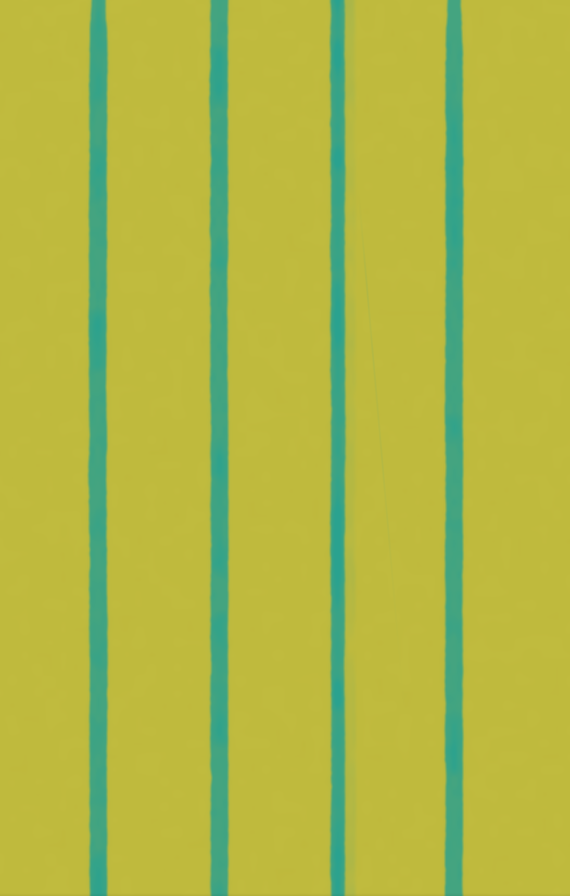
Give the GLSL for this pattern, as a Shadertoy shader.

```glsl
// Four upright teal brush lines on an olive yellow ground.
// Each line is a repeated band with noisy edges and pooled pigment;
// the third is narrower, with a pale ghost and a hairline beside it.

#define GROUND vec3(0.750, 0.730, 0.240)
#define TEAL vec3(0.265, 0.642, 0.500)
#define POOLED vec3(0.165, 0.635, 0.560)
#define LINES 4
#define FIRST_X 0.1724
#define PITCH 0.2082
#define HALF_WIDTH 0.0154
#define NARROW_HALF 0.0125
#define RAGGED 0.0042
#define SOFTNESS 0.0026
#define GHOST 0.13

float hash(vec2 p) {
    p = fract(p * vec2(0.1031, 0.1137));
    p += dot(p, p.yx + 33.33);
    return fract((p.x + p.y) * p.x * 47.0);
}

float noise(vec2 p) {
    vec2 i = floor(p), f = fract(p);
    f = f * f * (3.0 - 2.0 * f);
    return mix(mix(hash(i), hash(i + vec2(1, 0)), f.x),
               mix(hash(i + vec2(0, 1)), hash(i + vec2(1, 1)), f.x), f.y);
}

// Edge wander along the line, centred on zero
float wander(float y, float seed) {
    float swell = noise(vec2(seed, y * 15.0));
    float bumps = noise(vec2(seed + 7.0, y * 48.0));
    float fibre = noise(vec2(seed + 13.0, y * 130.0));
    return RAGGED * (0.45 * swell + 0.35 * bumps + 0.2 * fibre - 0.5);
}

// Paints one brush line over the colour below it
vec3 paintLine(vec3 below, vec2 p, float id, float top) {
    float seed = id * 31.0 + 5.0;
    float narrow = float(id == 2.0);
    float outer = float(id == 0.0 || id == 3.0);
    float centre = FIRST_X + PITCH * id + 0.0045 * sin(id * 1.0472);
    centre += 0.0016 * (noise(vec2(seed, p.y * 5.0)) - 0.5);
    float x = p.x - centre;
    float halfWidth = mix(HALF_WIDTH, NARROW_HALF, narrow);

    // Outer lines start thinner at the top
    float start = outer * smoothstep(0.09, 0.0, top - p.y);
    halfWidth -= 0.0035 * start;

    // Independent ragged edges, the right one calmer
    float left = -halfWidth + wander(p.y, seed + 1.0);
    float right = halfWidth + 0.65 * wander(p.y, seed + 2.0);
    float d = max(left - x, x - right);
    float soft = SOFTNESS + 0.5 / iResolution.x;
    float body = smoothstep(soft, -soft, d);
    float halo = 0.16 * exp(-max(d, 0.0) / 0.0022);

    // Pigment pools in cross bands and along the core
    float bands = smoothstep(0.45, 0.95, noise(vec2(seed + 3.0, p.y * 17.0)));
    float grain = noise(vec2(x * 110.0 + seed, p.y * 55.0));
    float core = smoothstep(halfWidth, 0.0, abs(x));
    float pool = 0.75 * bands * (0.4 + 0.6 * core) + 0.3 * (grain - 0.35);
    pool += narrow * 0.45 * core - 0.5 * start;
    vec3 ink = mix(TEAL, POOLED, clamp(pool, 0.0, 1.0));

    // Broken pale ghost to the right of the narrow line
    float patches = noise(vec2(x * 90.0, p.y * 32.0)) * 0.7
                  + noise(vec2(4.0, p.y * 9.0)) * 0.6;
    float ghost = smoothstep(0.036, 0.026, x) * step(0.0, x);
    below = mix(below, TEAL, narrow * GHOST * ghost * patches);

    return mix(below, ink, max(body, halo * (1.0 - body)));
}

// Faint slanting hairline, fading at both ends
float hairline(vec2 p, float top) {
    float t = (top - p.y) / top;
    float x = 0.632 + 0.138 * (t - 0.235);
    float fade = smoothstep(0.2, 0.32, t) * smoothstep(0.8, 0.5, t);
    float worn = 0.5 + 0.5 * noise(vec2(2.0, p.y * 20.0));
    float width = 0.0022 + 0.5 / iResolution.x;
    return 0.11 * fade * worn * smoothstep(width, 0.0, abs(p.x - x));
}

void mainImage(out vec4 fragColor, in vec2 fragCoord) {
    // One unit is the canvas width
    vec2 p = fragCoord / iResolution.x;
    float top = iResolution.y / iResolution.x;

    // Nearly flat ground with a trace of mottling
    vec3 colour = GROUND + 0.006 * (noise(p * 45.0) - 0.5);
    colour = mix(colour, TEAL, hairline(p, top));

    for (int i = 0; i < LINES; i++)
        colour = paintLine(colour, p, float(i), top);

    // Slight shade along the bottom edge
    colour *= 1.0 - 0.05 * smoothstep(0.006, 0.0, p.y);
    fragColor = vec4(colour, 1.0);
}
```
